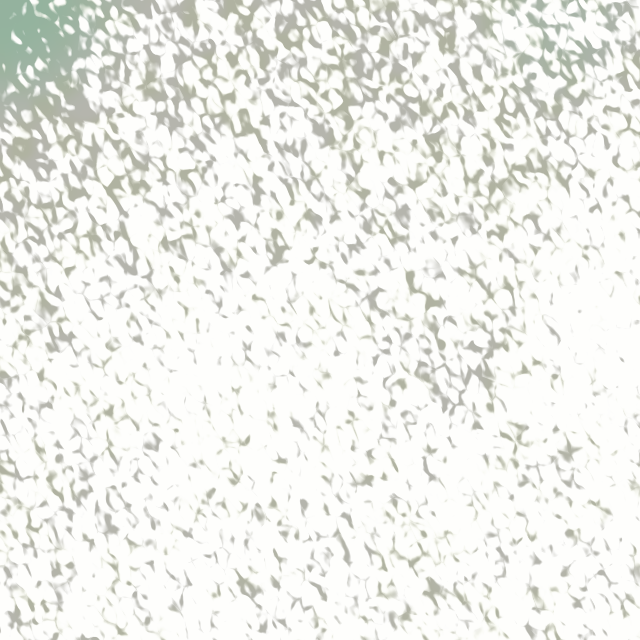
Reproduce this texture procedurally as a WebGL 2 fragment shader.

```glsl
#version 300 es
precision highp float;

uniform vec2 u_resolution;
out vec4 outColor;

const vec3 PAPER = vec3(0.995, 0.995, 0.99);
const vec3 CREAM = vec3(0.94, 0.95, 0.88);
const vec3 GREY = vec3(0.71, 0.71, 0.68);
const vec3 OLIVE = vec3(0.69, 0.70, 0.63);
const vec3 GREEN = vec3(0.58, 0.70, 0.62);

// Integer hash giving two values in 0..1
vec2 hash2(vec2 cell) {
  uvec2 q = uvec2(ivec2(cell)) * uvec2(1597u, 3812u) + uvec2(911u, 277u);
  q = q * 1664525u + 1013904223u;
  q.x += q.y * 1664525u;
  q.y += q.x * 1664525u;
  q ^= q >> 16u;
  q.x += q.y * 1664525u;
  q.y += q.x * 1664525u;
  q ^= q >> 16u;
  return vec2(q & 65535u) / 65535.0;
}

float valueNoise(vec2 p) {
  vec2 cell = floor(p);
  vec2 f = fract(p);
  f = f * f * (3.0 - 2.0 * f);
  float low = mix(hash2(cell).x, hash2(cell + vec2(1, 0)).x, f.x);
  float high = mix(hash2(cell + vec2(0, 1)).x, hash2(cell + vec2(1, 1)).x, f.x);
  return mix(low, high, f.y);
}

// Gap between the two nearest seeds: zero along the cell borders
float cellGap(vec2 p) {
  vec2 cell = floor(p);
  float nearest = 9.0;
  float second = 9.0;
  for (int y = -1; y <= 1; y++) {
    for (int x = -1; x <= 1; x++) {
      vec2 neighbour = cell + vec2(x, y);
      float d = distance(p, neighbour + hash2(neighbour));
      second = min(second, max(nearest, d));
      nearest = min(nearest, d);
    }
  }
  return second - nearest;
}

// Coordinates with x across the grain and y along it
vec2 grainSpace(vec2 p, vec2 along) {
  return vec2(dot(p, vec2(-along.y, along.x)), dot(p, along));
}

float spot(vec2 p, vec2 centre, vec2 radius) {
  return 1.0 - smoothstep(0.2, 1.0, length((p - centre) / radius));
}

// Share of ink wanted at each place
float inkDensity(vec2 p, float corner) {
  float density = 0.08 + 0.27 * smoothstep(0.42, 0.95, p.y);
  density += 0.14 * (1.0 - smoothstep(0.0, 0.34, p.x));
  density += 0.15 * spot(p, vec2(0.7, 0.48), vec2(0.22, 0.2));
  density -= 0.2 * spot(p, vec2(1.0, 0.58), vec2(0.25, 0.32));
  density -= 0.06 * spot(p, vec2(0.38, 0.4), vec2(0.25, 0.2));
  density += 0.08 * (valueNoise(p * 12.0 + 40.0) - 0.5);
  return density + 0.3 * corner;
}

// Flecks that join into a mesh around pale oval cells
float grainField(vec2 g) {
  vec2 warp = vec2(valueNoise(g * 60.0 + 7.0), valueNoise(g * 60.0 + 90.0)) - 0.5;
  float gap = cellGap(g * vec2(56.0, 37.0) + 0.4 * warp);
  float flecks = 0.65 * valueNoise(g * vec2(92.0, 54.0) + warp);
  flecks += 0.35 * valueNoise(g * vec2(150.0, 95.0) + 31.0);
  return flecks - 0.5 * smoothstep(-0.15, 0.9, gap);
}

void main() {
  vec2 p = gl_FragCoord.xy / u_resolution;
  vec2 g = grainSpace(p, normalize(vec2(0.45, -0.9)));

  // Ink coverage
  float corner = spot(p, vec2(0.0, 1.0), vec2(0.25, 0.22));
  float level = 0.67 - 0.8 * inkDensity(p, corner);
  float field = grainField(g);
  float ink = smoothstep(level - 0.15, level + 0.15, field);
  float halo = smoothstep(level - 0.26, level, field);

  // Tints drift slowly between grey, olive and green
  float drift = valueNoise(p * 30.0 + 13.0);
  float greenness = max(corner, 0.4 * spot(p, vec2(0.87, 0.97), vec2(0.16, 0.17)));
  vec3 inkColor = mix(GREY, OLIVE, smoothstep(0.2, 0.8, drift));
  inkColor = mix(inkColor, GREEN, greenness);

  vec3 color = mix(PAPER, CREAM, 0.5 * halo * smoothstep(0.3, 0.8, drift));
  color = mix(color, inkColor, ink);
  outColor = vec4(color, 1.0);
}
```
